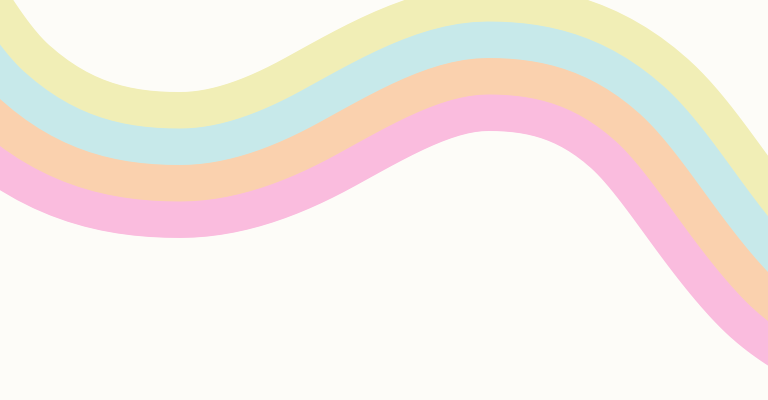
This background is drawn by a Shadertoy shader. Its source:

```glsl
#define PAPER  vec3(0.992, 0.988, 0.973)
#define PINK   vec3(0.980, 0.737, 0.871)
#define PEACH  vec3(0.980, 0.820, 0.682)
#define AQUA   vec3(0.780, 0.914, 0.918)
#define LEMON  vec3(0.945, 0.933, 0.714)
#define BAND_WIDTH 0.0912
#define ASPECT 1.92
#define STEPS 14

// Spine of the ribbon: x, height, slope
const int KNOTS = 9;
const vec3 spine[KNOTS] = vec3[KNOTS](
    vec3(-0.175, 0.990, -1.70),
    vec3( 0.000, 0.7525, -0.90),
    vec3( 0.450, 0.5875, 0.00),
    vec3( 0.800, 0.695,  0.55),
    vec3( 1.220, 0.855,  0.00),
    vec3( 1.600, 0.715, -0.90),
    vec3( 1.775, 0.500, -1.37),
    vec3( 1.920, 0.320, -1.05),
    vec3( 2.050, 0.220, -0.60));

// Cubic Hermite point between two knots
vec2 spinePoint(vec3 a, vec3 b, float t) {
    float span = b.x - a.x;
    float s = 1.0 - t;
    float y = mix(a.y, b.y, t * t * (3.0 - 2.0 * t))
            + span * t * s * (a.z * s - b.z * t);
    return vec2(a.x + span * t, y);
}

// Distance to the spine, positive above it
float ribbonDistance(vec2 p) {
    float nearest = 1e9;
    float side = 1.0;
    vec2 start = spine[0].xy;
    for (int k = 0; k < KNOTS - 1; k++) {
        for (int i = 1; i <= STEPS; i++) {
            vec2 end = spinePoint(spine[k], spine[k + 1], float(i) / float(STEPS));
            vec2 along = end - start;
            vec2 rel = p - start;
            vec2 gap = rel - along * clamp(dot(rel, along) / dot(along, along), 0.0, 1.0);
            float d2 = dot(gap, gap);
            if (d2 < nearest) {
                nearest = d2;
                side = along.x * rel.y - along.y * rel.x < 0.0 ? -1.0 : 1.0;
            }
            start = end;
        }
    }
    return side * sqrt(nearest);
}

void mainImage(out vec4 fragColor, in vec2 fragCoord) {
    vec2 p = fragCoord / iResolution.xy * vec2(ASPECT, 1.0);
    float d = ribbonDistance(p);
    float soft = 0.6 / iResolution.y;

    // Stack the bands from the lower edge upward
    vec3 layers[5] = vec3[5](PINK, PEACH, AQUA, LEMON, PAPER);
    vec3 color = PAPER;
    for (int i = 0; i < 5; i++) {
        float edge = float(i - 2) * BAND_WIDTH;
        color = mix(color, layers[i], smoothstep(-soft, soft, d - edge));
    }
    fragColor = vec4(color, 1.0);
}
```
